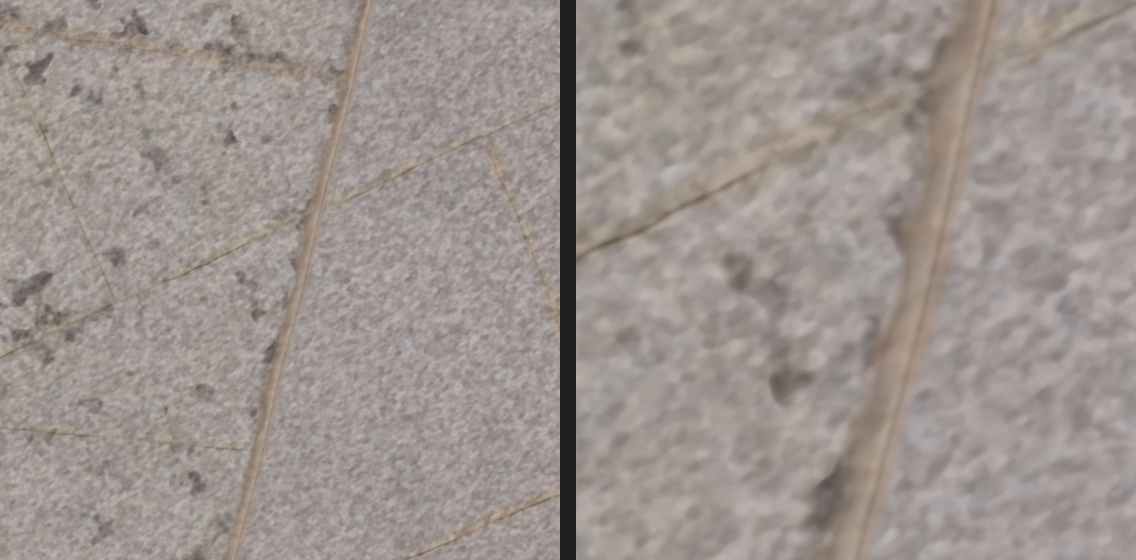
Left, the full canvas; right, a detail of the centre.
A Shadertoy shader for this texture:

```glsl
const vec3 STONE_WARM = vec3(0.643, 0.610, 0.594);
const vec3 STONE_COOL = vec3(0.624, 0.590, 0.584);
const vec3 SEAM_SAND = vec3(0.605, 0.560, 0.505);
const vec3 JOINT_TAN = vec3(0.630, 0.565, 0.510);
const vec3 JOINT_BROWN = vec3(0.500, 0.435, 0.395);
const vec3 JOINT_PINK = vec3(0.650, 0.565, 0.530);
const vec3 RIDGE_LIGHT = vec3(0.700, 0.635, 0.565);
const vec3 CRACK_DARK = vec3(0.390, 0.335, 0.290);
const vec3 LICHEN_DARK = vec3(0.415, 0.380, 0.365);
const vec3 MOSS = vec3(0.610, 0.585, 0.525);

vec3 hash3(vec2 cell) {
    vec3 q = fract(cell.xyx * vec3(0.1031, 0.1030, 0.0973));
    q += dot(q, q.yxz + 33.33);
    return fract((q.xxy + q.yzz) * q.zyx);
}

// Soft cellular noise: each jittered cell point spreads its own random value
float cellNoise(vec2 p) {
    vec2 cell = floor(p);
    float sum = 0.0, total = 0.0;
    for (int y = -1; y <= 1; y++)
    for (int x = -1; x <= 1; x++) {
        vec2 id = cell + vec2(x, y);
        vec3 h = hash3(id + 200.0);
        vec2 d = id + h.xy - p;
        float w = exp(-3.5 * dot(d, d));
        sum += w * h.z;
        total += w;
    }
    return sum / total;
}

// Position relative to a line: x along it, y to its left, z fades at the ends
vec3 lineSpace(vec2 p, vec2 a, vec2 b) {
    float len = length(b - a);
    vec2 dir = (b - a) / len;
    vec2 q = p - a;
    float along = dot(q, dir);
    float side = dot(q, vec2(-dir.y, dir.x));
    side += 0.0016 * sin(along * 19.0 + a.x * 9.0);
    float ends = smoothstep(-0.012, 0.012, along) * smoothstep(-0.012, 0.012, len - along);
    return vec3(along, side, ends);
}

float band(float d, float halfWidth, float blur) {
    return 1.0 - smoothstep(halfWidth - blur, halfWidth + blur, abs(d));
}

// Soft sandy seam whose dark crack comes and goes; seed varies the patches
vec3 paintSeam(vec3 col, vec3 l, vec3 sandColor, float halfWidth, float sand, float crack, float seed) {
    float patchy = smoothstep(0.25, 0.75, cellNoise(vec2(l.x * 15.0, seed)));
    float sandy = smoothstep(0.2, 0.7, cellNoise(vec2(l.x * 22.0, seed + 5.5)));
    float rough = (cellNoise(l.xy * vec2(45.0, 70.0) + seed) - 0.5) * halfWidth * 0.7;
    float d = l.y + rough;
    float cover = sand * mix(0.55, 1.0, sandy) * l.z;
    col = mix(col, sandColor, band(d, halfWidth, halfWidth * 0.8) * cover);
    col = mix(col, RIDGE_LIGHT, band(d - halfWidth * 0.4, 0.001, 0.003) * cover * 0.45);
    float line = band(l.y + rough * 0.5 + halfWidth * 0.35, 0.0013, 0.0030);
    return mix(col, CRACK_DARK, line * crack * mix(0.25, 1.0, patchy) * l.z);
}

// Wide joint: ragged brown flank, pale ridge, pinkish right edge
vec3 paintMainJoint(vec3 col, vec3 l) {
    float rough = (cellNoise(l.xy * vec2(38.0, 90.0)) - 0.5) * 0.010;
    float patchy = cellNoise(vec2(l.x * 13.0, 3.0));
    float fade = cellNoise(vec2(l.x * 19.0, 9.0));
    float d = l.y + rough;
    col = mix(col, JOINT_TAN, band(d, 0.0125, 0.006) * 0.9);
    col = mix(col, JOINT_BROWN, band(d - 0.0090, 0.0045, 0.006) * mix(0.35, 1.0, patchy));
    col = mix(col, RIDGE_LIGHT, band(l.y + 0.002 + rough * 0.2, 0.0012, 0.0032) * mix(0.3, 1.0, fade));
    col = mix(col, JOINT_BROWN, band(l.y + 0.0062, 0.0005, 0.0030) * mix(0.8, 0.2, fade));
    return mix(col, JOINT_PINK, band(l.y + 0.0105, 0.0012, 0.0032) * 0.7);
}

void mainImage(out vec4 fragColor, in vec2 fragCoord) {
    vec2 uv = fragCoord / iResolution.xy;

    // Joint layout
    vec3 mainJoint = lineSpace(uv, vec2(0.402, -0.05), vec2(0.672, 1.05));
    vec3 diagonal = lineSpace(uv, vec2(-0.05, 0.343), vec2(1.05, 0.846));
    vec3 leftSeam = lineSpace(uv, vec2(0.202, 0.464), vec2(-0.010, 0.950));
    vec3 topSeam = lineSpace(uv, vec2(-0.05, 0.963), vec2(0.625, 0.857));
    vec3 lowSeam = lineSpace(uv, vec2(-0.05, 0.245), vec2(0.440, 0.200));
    vec3 rightSeam = lineSpace(uv, vec2(0.875, 0.740), vec2(1.03, 0.360));
    vec3 cornerSeam = lineSpace(uv, vec2(0.700, -0.005), vec2(1.05, 0.142));
    float leftSlab = smoothstep(-0.01, 0.01, mainJoint.y);

    // Slabs, with slow drifts in tone
    float drift = cellNoise(uv * 5.0);
    float mottle = cellNoise(uv * 16.0 + 60.0);
    vec3 col = mix(STONE_COOL, STONE_WARM, leftSlab);
    col += (drift - 0.5) * 0.035 + (mottle - 0.5) * 0.030;
    col = mix(col, MOSS, smoothstep(0.5, 0.8, cellNoise(uv * 9.0 + 40.0)) * leftSlab * 0.4);

    // Dark lichen: faint smudges and ragged spots, denser beside the joints
    vec2 warp = vec2(cellNoise(uv * 55.0 + 7.0), cellNoise(uv * 55.0 + 31.0)) - 0.5;
    vec2 lichenPos = mat2(0.85, -0.53, 0.53, 0.85) * (uv + warp * 0.028);
    float nearMain = band(mainJoint.y - 0.018, 0.009, 0.012) * smoothstep(0.18, 0.25, uv.y);
    float nearTop = band(topSeam.y - 0.006, 0.018, 0.020) * topSeam.z;
    float nearLow = band(lowSeam.y, 0.010, 0.014) * (1.0 - smoothstep(0.30, 0.36, uv.x));
    float closeness = max(nearMain, max(nearTop, nearLow));
    float blotch = cellNoise(lichenPos * vec2(26.0, 38.0) + 11.0) * 0.75 + cellNoise(uv * 80.0) * 0.25;
    float lichen = smoothstep(0.62, 0.90, blotch + 0.25 * closeness + 0.16 * (drift - 0.5));
    float smudge = closeness * smoothstep(0.35, 0.75, mottle) * 0.35;
    col = mix(col, LICHEN_DARK, max(lichen, smudge) * leftSlab * 0.9);

    // Seams
    col = paintSeam(col, topSeam, JOINT_TAN, 0.013, 0.80, 0.35, 2.0);
    col = paintSeam(col, lowSeam, SEAM_SAND, 0.010, 0.70, 0.60, 14.0);
    col = paintSeam(col, leftSeam, SEAM_SAND, 0.007, 0.75, 0.60, 23.0);
    col = paintSeam(col, rightSeam, JOINT_TAN, 0.013, 0.85, 0.40, 37.0);
    col = paintSeam(col, cornerSeam, JOINT_TAN, 0.011, 0.90, 0.85, 44.0);
    col = paintSeam(col, diagonal, SEAM_SAND, 0.010, 0.85, 0.80, 58.0);
    col = paintMainJoint(col, mainJoint);

    // Fine mineral grain, slightly slanted, calmer inside the main joint
    vec2 slanted = mat2(0.83, -0.56, 0.56, 0.83) * uv;
    float coarse = cellNoise(slanted * vec2(98.0, 150.0)) - 0.5;
    float fine = cellNoise(slanted * vec2(165.0, 215.0) + 70.0) - 0.5;
    float tint = cellNoise(uv * 75.0 + 25.0) - 0.5;
    float strength = 1.0 - 0.6 * band(mainJoint.y, 0.014, 0.006);
    col += (coarse * 0.145 + fine * 0.100) * strength;
    col += tint * vec3(0.018, -0.004, -0.022);

    fragColor = vec4(clamp(col, 0.0, 1.0), 1.0);
}
```
